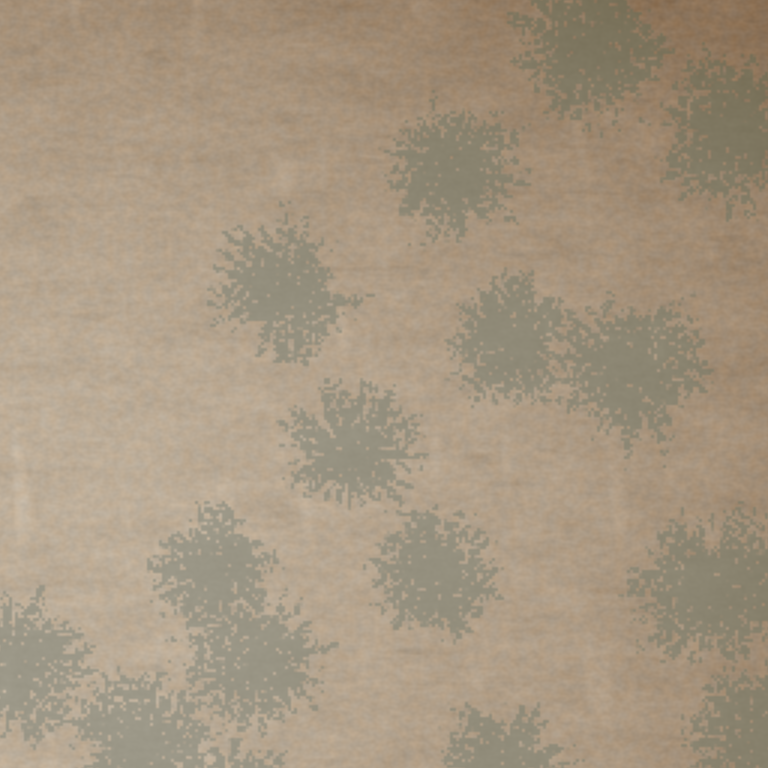
This pattern is drawn by a WebGL 1 fragment shader. Its source:

```glsl
precision highp float;
// Aged tan paper, lit from the left, with grey-green lichen-like stains.
// Stains are scattered on a low-discrepancy sequence; each is a lobed disc with
// a branching rim, cut through by small gaps that multiply away from its core.

uniform vec2 u_resolution;

#define STAIN_COUNT 22
#define STAIN_RADIUS 0.088
#define STAIN_JITTER 0.17
#define BARE_CORNER 0.68
#define GRID 256.0
#define LIGHT_POS vec2(0.08, 0.38)
#define MOTTLE 0.05
#define STREAK 0.04
#define PAPER_LIGHT vec3(0.738, 0.676, 0.594)
#define PAPER_DARK vec3(0.52, 0.415, 0.31)
#define STAIN_LIGHT vec3(0.608, 0.592, 0.530)
#define STAIN_DARK vec3(0.44, 0.405, 0.305)

vec2 hash2(vec2 p) {
  vec3 q = fract(p.xyx * vec3(0.1031, 0.1030, 0.0973));
  q += dot(q, q.yzx + 33.33);
  return fract((q.xx + q.yz) * q.zy);
}

// Gradient noise, roughly -0.7 to 0.7
float cornerGrad(vec2 cell, vec2 offset) {
  float a = 6.2832 * hash2(cell).x;
  return dot(vec2(cos(a), sin(a)), offset);
}

float noise(vec2 p) {
  vec2 i = floor(p), f = fract(p);
  vec2 u = f * f * f * (f * (f * 6.0 - 15.0) + 10.0);
  vec2 e = vec2(1.0, 0.0);
  float low = mix(cornerGrad(i, f), cornerGrad(i + e, f - e), u.x);
  float high = mix(cornerGrad(i + e.yx, f - e.yx), cornerGrad(i + 1.0, f - 1.0), u.x);
  return mix(low, high, u.y);
}

float fbm(vec2 p) {
  float sum = 0.0, amp = 1.0;
  for (int k = 0; k < 4; k++) {
    sum += amp * noise(p);
    p = p * 2.1 + 17.3;
    amp *= 0.65;
  }
  return sum;
}

// Stain coverage at one grid cell
float stainAt(vec2 cell) {
  vec2 p = (cell + 0.5) / GRID;
  float r = 10.0, id = 0.0;
  vec2 arm = vec2(1.0, 0.0);

  // Find the nearest stain, leaving the upper left bare
  for (int k = 1; k <= STAIN_COUNT; k++) {
    float n = float(k);
    vec2 rnd = hash2(vec2(n * 7.0, n + 31.0));
    vec2 centre = fract(vec2(0.57, 0.5) + n * vec2(0.7549, 0.5698)) * 1.1 - 0.05;
    centre += (rnd - 0.5) * STAIN_JITTER;
    float reach = length(p - centre) / (STAIN_RADIUS * mix(0.85, 1.12, rnd.y));
    if (centre.x + 1.0 - centre.y > BARE_CORNER && reach < r) {
      r = reach;
      id = n;
      arm = p - centre;
    }
  }
  if (r > 2.0) return 0.0;

  // Outline: broad lobes, radial branches and a ragged rim
  vec2 dir = arm / max(length(arm), 0.0001);
  float lobes = noise(dir * 1.6 + id * 7.3) + 0.8 * noise(p * 17.0 + id);
  float branches = noise(dir * 5.5 + arm * 14.0 + id * 3.7);
  float veins = noise(cell * 0.36);
  float crumbs = hash2(cell + 91.0).x - 0.5;
  float rim = 1.35 * branches + 0.75 * veins + 0.3 * crumbs;
  float outline = 1.0 - r * r + 0.9 * lobes + min(r, 1.0) * rim;

  // Gaps between the twigs, rare in the core and dense at the rim
  float twigs = noise(cell * 0.43 + 50.0) + 0.5 * crumbs + 0.35 * branches;
  float gaps = twigs + 0.68 - 0.66 * r;
  return smoothstep(-0.05, 0.05, min(outline, gaps));
}

// Soft blend between neighbouring cells
float stains(vec2 uv) {
  vec2 g = uv * GRID - 0.5;
  vec2 i = floor(g), f = smoothstep(0.0, 1.0, fract(g));
  float low = mix(stainAt(i), stainAt(i + vec2(1.0, 0.0)), f.x);
  float high = mix(stainAt(i + vec2(0.0, 1.0)), stainAt(i + 1.0), f.x);
  return mix(low, high, f.y);
}

void main() {
  vec2 uv = gl_FragCoord.xy / u_resolution;

  // Light falls off to the right and towards the top
  vec2 away = max(uv - LIGHT_POS, 0.0);
  float shade = 0.53 * pow(away.x, 1.5) + 1.25 * away.y * away.y;
  shade += 0.09 * noise(uv * 2.3 + 5.0);
  shade = clamp(shade, 0.0, 1.0);

  // Sideways mottling, fibre grain, faint creases and upright pale streaks
  float mottle = 0.6 * fbm(uv * vec2(9.0, 22.0) + 3.0);
  float grain = noise(uv * vec2(75.0, 110.0)) + 0.7 * noise(uv * vec2(170.0, 200.0) + 9.0);
  float crease = smoothstep(0.3, 0.55, noise(uv * vec2(12.0, 50.0) + 40.0));
  float streak = smoothstep(0.32, 0.58, noise(uv * vec2(22.0, 4.5) + 11.0));
  float relief = MOTTLE * (mottle + 0.6 * grain) - 0.02 * crease + STREAK * streak;
  float tint = 0.025 * noise(uv * 80.0 + 23.0);

  vec3 paper = mix(PAPER_LIGHT, PAPER_DARK, shade) + relief + vec3(tint, 0.0, -tint);
  vec3 stain = mix(STAIN_LIGHT, STAIN_DARK, shade) + 0.35 * relief;
  gl_FragColor = vec4(mix(paper, stain, stains(uv)), 1.0);
}
```
